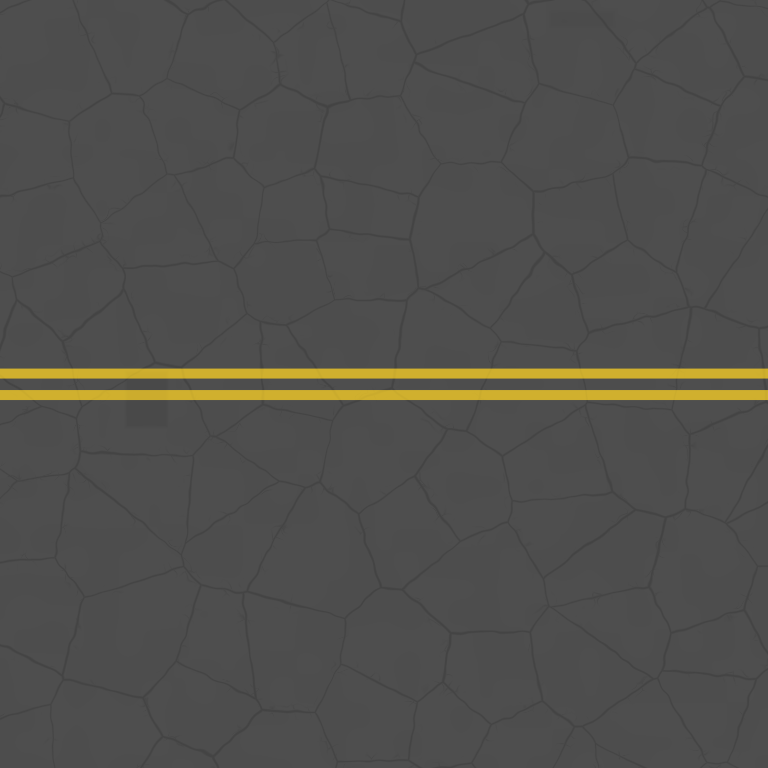
This texture is drawn by a WebGL 1 fragment shader. Its source:

```glsl
precision highp float;
// Cracked grey asphalt with a double yellow road line across the middle.
uniform vec2 u_resolution;

const vec3 ASPHALT = vec3(0.304);
const vec3 CRACK = vec3(0.255);
const vec3 PAINT = vec3(0.815, 0.69, 0.18);

float hash(vec2 p) {
  return fract(sin(dot(p, vec2(127.1, 311.7))) * 43758.5453);
}

vec2 hash2(vec2 p) {
  return vec2(hash(p), hash(p + vec2(37.2, 17.9)));
}

float noise(vec2 p) {
  vec2 i = floor(p);
  vec2 f = fract(p);
  f = f * f * (3.0 - 2.0 * f);
  float low = mix(hash(i), hash(i + vec2(1.0, 0.0)), f.x);
  float high = mix(hash(i + vec2(0.0, 1.0)), hash(i + vec2(1.0)), f.x);
  return mix(low, high, f.y);
}

// Distance to the nearest border between Voronoi cells
float cellBorder(vec2 p) {
  vec2 base = floor(p);
  vec2 f = fract(p);
  vec2 nearest = vec2(0.0);
  float best = 8.0;
  for (int y = -1; y <= 1; y++) {
    for (int x = -1; x <= 1; x++) {
      vec2 cell = vec2(float(x), float(y));
      vec2 offset = cell + hash2(base + cell) - f;
      float d = dot(offset, offset);
      if (d < best) {
        best = d;
        nearest = offset;
      }
    }
  }
  float border = 8.0;
  for (int y = -2; y <= 2; y++) {
    for (int x = -2; x <= 2; x++) {
      vec2 cell = vec2(float(x), float(y));
      vec2 offset = cell + hash2(base + cell) - f;
      vec2 between = offset - nearest;
      if (dot(between, between) > 0.0001) {
        border = min(border, dot(0.5 * (nearest + offset), normalize(between)));
      }
    }
  }
  return border;
}

// Antialiased line of given half width
float line(float d, float halfWidth, float blur) {
  return 1.0 - smoothstep(halfWidth - blur, halfWidth + blur, d);
}

// Soft-edged rectangle
float patchMask(vec2 p, vec2 center, vec2 halfSize, float blur) {
  vec2 d = abs(p - center) - halfSize;
  return line(max(d.x, d.y), 0.0, blur);
}

// Main cracks with short hairline spurs beside them
float cracks(vec2 uv, float pixel) {
  float scale = 9.0;
  vec2 jitter = vec2(noise(uv * 75.0), noise(uv * 75.0 + 41.0)) - 0.5;
  float border = cellBorder(uv * scale + jitter * 0.035) / scale;
  float width = mix(0.0006, 0.0017, noise(uv * 14.0 + 8.0));
  float mainCrack = line(border, width, pixel);
  float spurScale = 48.0;
  float spur = cellBorder(uv * spurScale + jitter * 0.8) / spurScale;
  float nearCrack = 1.0 - smoothstep(0.002, 0.013, border);
  float broken = smoothstep(0.55, 0.8, noise(uv * 58.0 + 19.0));
  float hairline = line(spur, 0.0006, pixel) * nearCrack * broken;
  return max(mainCrack * 0.8, hairline * 0.6);
}

void main() {
  vec2 uv = gl_FragCoord.xy / u_resolution;
  float pixel = 1.0 / min(u_resolution.x, u_resolution.y);

  // Asphalt with faint mottling and darker worn patches
  vec3 color = ASPHALT + (noise(uv * 30.0) - 0.5) * 0.003;
  float worn = patchMask(uv, vec2(0.191, 0.480), vec2(0.027, 0.036), 0.003);
  worn = max(worn, 0.6 * patchMask(uv, vec2(0.758, 0.975), vec2(0.042, 0.010), 0.006));
  color -= worn * 0.018;
  float crack = cracks(uv, pixel);
  color = mix(color, CRACK, crack);

  // Twin stripes, with the cracks barely showing through
  float stripeDistance = abs(abs(uv.y - 0.4996) - 0.0140);
  float stripe = line(stripeDistance, 0.0065, pixel * 0.6);
  vec3 paint = PAINT * (1.0 - 0.035 * crack - 0.02 * worn);
  color = mix(color, paint, stripe);

  gl_FragColor = vec4(color, 1.0);
}
```
